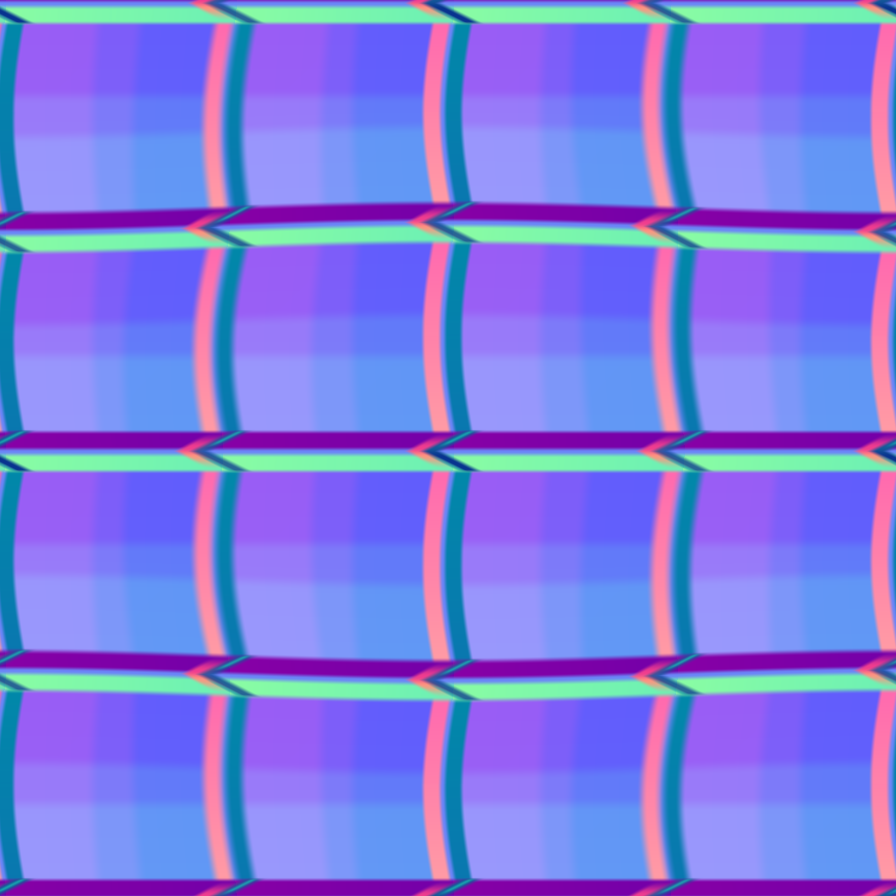
A Shadertoy shader for this texture map:

```glsl
// Tangent-space normal map of a 4 by 4 grid of domed tiles with bevelled, bowed seams.
#define TILES 4.0
#define BEVEL 0.086
#define EDGE_SOFT 0.012
#define WORN_SOFT 0.013
#define BOW 0.060
#define SEAM_DRIFT 0.030
#define ROW_DRIFT 0.022
#define FLAT_BLUE vec3(0.42, 0.52, 0.97)

const float PI = 3.14159265;

// Soft-edged interval from a to b
float band(float x, float a, float b, float soft) {
    return smoothstep(a - soft, a + soft, x) * (1.0 - smoothstep(b - soft, b + soft, x));
}

// Slope of the dome in three soft facets, from -1 to 1
float facets(float x) {
    float stepped = smoothstep(0.38, 0.45, x) + smoothstep(0.54, 0.61, x) - 1.0;
    return 0.85 * stepped + 0.3 * (x - 0.5);
}

vec3 tileFace(vec2 p) {
    float across = facets(p.x);
    float down = facets(p.y);
    return vec3(0.49 - 0.115 * across, 0.48 + 0.12 * down, 0.975 - 0.015 * across * down);
}

// Left and right bevels of a vertical seam
vec3 verticalSeam(vec3 col, float x, float down, float soft) {
    vec3 pink = mix(vec3(1.0, 0.39, 0.69), vec3(1.0, 0.63, 0.64), down);
    vec3 teal = mix(vec3(0.0, 0.54, 0.66), vec3(0.04, 0.46, 0.69), down);
    col = mix(col, FLAT_BLUE, band(x, -0.05, 0.04, soft));
    col = mix(col, pink, band(x, -BEVEL, -0.010, soft));
    return mix(col, teal, band(x, 0.012, BEVEL, soft));
}

// Upper and lower bevels of a horizontal seam
vec3 horizontalSeam(vec3 col, float y, float across, float soft) {
    vec3 purple = mix(vec3(0.53, 0.0, 0.65), vec3(0.45, 0.0, 0.66), across);
    vec3 green = mix(vec3(0.54, 0.99, 0.64), vec3(0.42, 0.94, 0.71), across);
    vec3 bevel = mix(purple, FLAT_BLUE, smoothstep(-0.022, 0.002, y));
    bevel = mix(bevel, green, smoothstep(0.002, 0.030, y));
    return mix(col, bevel, band(y, -BEVEL, BEVEL + 0.004, soft));
}

// Mitred corner: a warm wedge behind a dark arrow-shaped crease
vec3 junction(vec3 col, vec2 p, float soft, float worn) {
    float rise = abs(p.y);
    float inside = 1.0 - smoothstep(BEVEL - 0.005, BEVEL + 0.012, rise);
    float lower = smoothstep(-0.015, 0.025, p.y);

    float wedge = band(p.x - 1.75 * rise, -0.20, -0.10, soft + 0.012);
    vec3 warm = mix(vec3(0.94, 0.24, 0.56), vec3(1.0, 0.58, 0.50), lower);
    float fade = 1.0 - smoothstep(0.015, BEVEL, rise);
    col = mix(col, warm, wedge * inside * fade);

    // Signed distance across the crease, positive toward the right
    float crease = (p.x + 0.098 - 2.0 * rise) / sqrt(5.0);
    float dark = band(crease, -0.016, 0.016, soft);
    vec3 navy = mix(vec3(0.08, 0.34, 0.60), vec3(0.03, 0.20, 0.56), lower);
    col = mix(col, navy, dark * inside * (1.0 - 0.25 * worn));

    float glintAt = mix(0.001, -0.017, lower);
    float glint = band(crease, glintAt - 0.005, glintAt + 0.005, 0.008);
    glint *= inside * smoothstep(0.012, 0.045, rise) * mix(0.9, 0.6, lower);
    return mix(col, vec3(0.10, 0.70, 0.70), glint);
}

void mainImage(out vec4 fragColor, in vec2 fragCoord) {
    // Grid space, with y running down from the top edge
    vec2 grid = fragCoord / iResolution.xy * TILES;
    grid.y = TILES - grid.y;
    vec2 line = round(grid);

    // Every second seam wanders slowly along its length
    vec2 parity = sin(line * PI * 0.5);
    vec2 drift = parity * cos(grid.yx * PI * 0.5) * vec2(SEAM_DRIFT, ROW_DRIFT);
    vec2 p = grid - line - vec2(0.022, 0.014) - drift;
    vec2 worn = abs(parity);
    float pixel = TILES / iResolution.y;
    vec2 soft = max(vec2(EDGE_SOFT) + WORN_SOFT * worn * vec2(1.0, 0.3), vec2(pixel));

    // Seams bow to the left halfway down each tile
    float down = fract(p.y);
    float bow = BOW * sin(PI * down) - 0.013;
    float seamX = p.x + bow;
    vec2 tile = vec2(fract(p.x + 0.5 * bow), down);

    vec3 col = tileFace(tile);
    col = verticalSeam(col, seamX, down, soft.x);
    col = horizontalSeam(col, p.y, tile.x, soft.y);
    col = junction(col, p, EDGE_SOFT, max(worn.x, worn.y));

    fragColor = vec4(col, 1.0);
}
```
